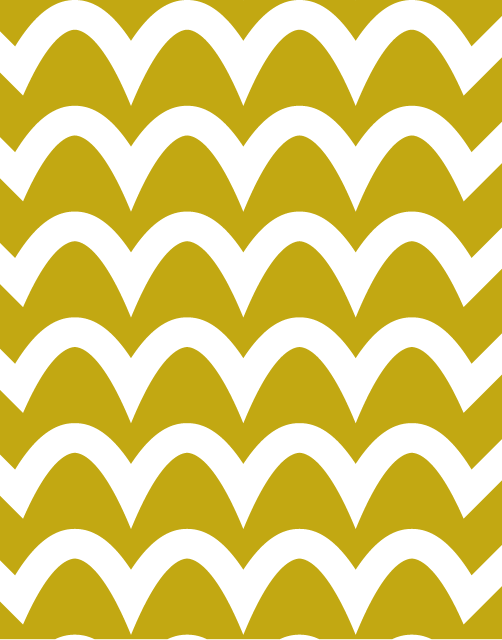
This pattern is drawn by a Shadertoy shader. Its source:

```glsl
// Rows of white scalloped bands on mustard: rounded arches meeting in sharp cusps.
// Each band lies between two power curves, mirrored about a central cusp, with
// straight diagonal ends; rows repeat with mod and edges are smoothed by supersampling.

// Upper and lower edge of a band, as depth below its crest; one unit is one arch width.
vec2 bandEdges(float x) {
    float u = abs(x - 2.166);                        // mirror about the central cusp
    float arch = min(floor(u), 1.0);                 // two arches on each side
    float d = 2.0 * abs(u - arch - 0.5);             // 0 at the crest, 1 at the cusp
    vec2 curve = vec2(0.3635 * pow(d, 2.1), 0.2645 + 0.679 * pow(d, 1.8));
    vec2 diagonal = vec2(2.445, 2.812) - u;          // rising ends of the band
    return min(curve, diagonal);
}

float bandMask(vec2 p) {
    vec2 edges = bandEdges(p.x);
    float rowHeight = 0.9416;
    float middle = 0.5 * (edges.x + edges.y);
    float offset = mod(p.y - middle + 0.5 * rowHeight, rowHeight) - 0.5 * rowHeight;
    float band = step(abs(offset), 0.5 * (edges.y - edges.x));
    return max(band, step(5.690, p.y));              // hairline along the bottom
}

void mainImage(out vec4 fragColor, in vec2 fragCoord) {
    // Average a 5 x 5 grid of samples inside the pixel
    float coverage = 0.0;
    for (int j = 0; j < 5; j++) {
        for (int i = 0; i < 5; i++) {
            vec2 q = fragCoord + (vec2(i, j) - 2.0) / 5.0;
            vec2 p = vec2(q.x, iResolution.y - q.y) * 5.697 / iResolution.y;
            coverage += bandMask(p) / 25.0;
        }
    }
    vec3 mustard = vec3(0.76, 0.66, 0.07);
    fragColor = vec4(mix(mustard, vec3(1.0), coverage), 1.0);
}
```
